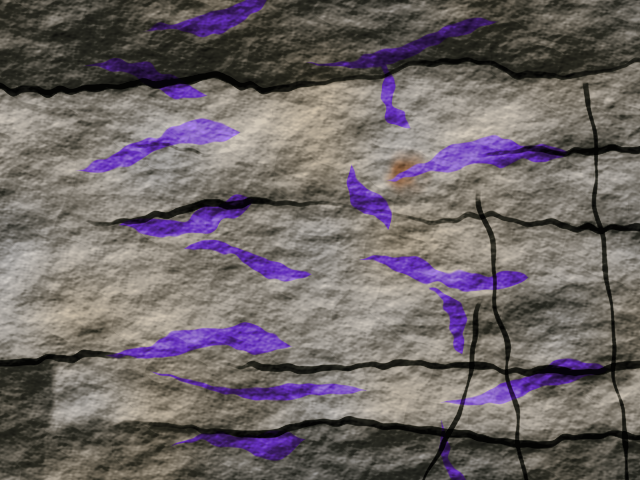
Reproduce this texture procedurally as a WebGL 1 fragment shader.

```glsl
precision highp float;
// Weathered layered rock face with torn strips of violet paint.
// Value noise and cellular facets form a relief lit from the upper left;
// looped beds and joints crack it, and looped tapered strokes carry the paint.

uniform vec2 u_resolution;

const vec3 STONE_DARK = vec3(0.16, 0.16, 0.13);
const vec3 STONE_MID = vec3(0.41, 0.39, 0.35);
const vec3 STONE_LIGHT = vec3(0.63, 0.61, 0.58);
const vec3 PAINT_DARK = vec3(0.21, 0.10, 0.36);
const vec3 PAINT_MID = vec3(0.38, 0.17, 0.74);
const vec3 PAINT_LIGHT = vec3(0.57, 0.44, 0.80);
const vec3 RUST = vec3(0.42, 0.25, 0.12);
const vec2 LIGHT_STEP = vec2(-0.0018, 0.0036);
const float SLAB_TONE = 0.84;
const float RELIEF_GAIN = 17.0;
const float BED_SPACING = 0.15;
const float LOWEST_BED = 0.09;
const float PAINT_SHADE = 0.25;

float hash(vec2 p) {
  return fract(sin(dot(p, vec2(127.1, 311.7))) * 4375.85);
}

float noise(vec2 p) {
  vec2 cell = floor(p);
  vec2 f = fract(p);
  f = f * f * (3.0 - 2.0 * f);
  float low = mix(hash(cell), hash(cell + vec2(1.0, 0.0)), f.x);
  float high = mix(hash(cell + vec2(0.0, 1.0)), hash(cell + 1.0), f.x);
  return mix(low, high, f.y);
}

// Distance to the nearest scattered point
float cellular(vec2 p) {
  vec2 cell = floor(p);
  float nearest = 2.0;
  for (int y = -1; y <= 1; y++) {
    for (int x = -1; x <= 1; x++) {
      vec2 c = cell + vec2(float(x), float(y));
      vec2 point = c + vec2(hash(c), hash(c + 37.3));
      nearest = min(nearest, distance(p, point));
    }
  }
  return nearest;
}

// Rock height: chipped facets plus ever finer roughness
float relief(vec2 p) {
  vec2 q = p * vec2(5.0, 7.5);
  float height = 0.1 * cellular(q * 2.2 + 0.8 * noise(q * 3.0));
  float amplitude = 0.5;
  for (int i = 0; i < 6; i++) {
    height += amplitude * noise(q);
    q = mat2(1.76, 0.95, -0.95, 1.76) * q + 11.3;
    amplitude *= 0.5;
  }
  return height;
}

// Height of a wavering bed line at x
float bedLine(float x, float bed) {
  float wave = 0.018 * sin(3.0 * x + bed * 2.1) + 0.008 * sin(11.0 * x + bed * 4.7);
  float ragged = 0.03 * noise(vec2(x * 9.0, bed * 7.0)) + 0.012 * noise(vec2(x * 40.0, bed));
  return LOWEST_BED + BED_SPACING * bed + wave + ragged - 0.02;
}

// Darkness of bed cracks and the shadows they cast
float bedShade(vec2 p) {
  float shade = 0.0;
  for (int i = 0; i < 6; i++) {
    float bed = float(i);
    float d = p.y - bedLine(p.x, bed);
    float major = mod(bed, 4.0) == 1.0 ? 0.25 : 0.0;
    float open = smoothstep(0.35, 0.7, noise(vec2(p.x * 2.7, bed * 5.3)) + major);
    float width = 0.005 * open * (0.4 + noise(p * 30.0));
    float crack = open * (1.0 - smoothstep(width, width + 0.004, abs(d)));
    float shadow = open * exp(-abs(d) / (d < 0.0 ? 0.022 : 0.008));
    shade += 1.1 * crack + 0.35 * shadow;
  }
  return shade;
}

// Steep joints on the right-hand side
float jointShade(vec2 p) {
  float shade = 0.0;
  for (int i = 0; i < 3; i++) {
    float n = float(i);
    float x = 0.9 + 0.2 * n + 0.3 * cos(n * 2.2) * p.y;
    x += 0.035 * (noise(vec2(p.y * 14.0, n * 9.0)) - 0.5);
    float extent = 1.0 - smoothstep(0.34, 0.38, p.y - 0.23 * n);
    float width = 0.004 * noise(vec2(p.y * 25.0, n));
    shade += extent * (1.0 - smoothstep(width, width + 0.004, abs(p.x - x)));
  }
  return shade;
}

// Coverage of torn, tapered paint strips; every fourth one is steep
float paintMask(vec2 p) {
  float mask = 0.0;
  vec2 rough = p + 0.009 * (vec2(noise(p * 45.0), noise(p * 45.0 + 19.0)) - 0.5);
  for (int i = 0; i < 16; i++) {
    float n = float(i);
    vec2 seed = vec2(n, 3.7);
    float steep = mod(n, 4.0) == 1.0 ? 1.0 : 0.0;
    vec2 centre = vec2(0.38 + 0.55 * mod(n, 2.0), 0.06 + 0.125 * floor(n / 2.0));
    centre += vec2(0.36, 0.07) * (vec2(hash(seed), hash(seed + 5.0)) - 0.5);
    float angle = mix(mix(-0.22, 0.3, hash(seed + 9.0)), -1.1, steep);
    float halfLength = mix(0.13, 0.24, hash(seed + 13.0)) * (1.0 - 0.5 * steep);
    float halfWidth = mix(0.016, 0.034, hash(seed + 17.0));
    vec2 d = rough - centre;
    vec2 q = vec2(dot(d, vec2(cos(angle), sin(angle))), dot(d, vec2(-sin(angle), cos(angle))));
    float along = q.x / halfLength;
    q.y += 0.015 * sin(3.0 * along + n);
    float taper = max(1.0 - along * along * along * along, 0.0) * (0.7 + 0.3 * along);
    float width = halfWidth * taper * (0.55 + 0.9 * noise(vec2(along * 4.0, n * 3.0)));
    mask = max(mask, 1.0 - smoothstep(-0.002, 0.002, abs(q.y) - width + 0.003));
  }
  return mask;
}

vec3 ramp(vec3 dark, vec3 mid, vec3 light, float tone) {
  vec3 c = mix(dark, mid, clamp(2.0 * tone, 0.0, 1.0));
  c = mix(c, light, clamp(2.0 * tone - 1.0, 0.0, 1.0));
  return c * (1.0 + 0.9 * clamp(tone, -1.0, 0.0) + 0.45 * clamp(tone - 1.0, 0.0, 0.6));
}

void main() {
  vec2 p = gl_FragCoord.xy / u_resolution.y;
  float patches = noise(p * vec2(4.0, 7.0) + 2.0);

  // Weathered dark layers above, below and at the lower left
  float top = smoothstep(-0.01, 0.01, p.y - bedLine(p.x, 5.0));
  float base = 1.0 - smoothstep(-0.01, 0.01, p.y - bedLine(p.x, 0.0));
  float recess = 1.0 - smoothstep(-0.01, 0.01, p.y - bedLine(p.x, 1.0));
  recess *= 1.0 - smoothstep(0.11, 0.14, p.x + 0.05 * noise(p * 12.0));
  float weathered = max(top, max(0.75 * base, recess));

  // Tone from lighting, grain, patches and cracks
  float slope = relief(p) - relief(p + LIGHT_STEP);
  float tone = SLAB_TONE - 0.66 * weathered + RELIEF_GAIN * slope;
  tone += 0.35 * (patches - 0.5) + 0.22 * (noise(p * 170.0) - 0.5);
  tone -= 0.2 * smoothstep(1.0, 1.2, p.x) * (1.0 - top);
  tone -= bedShade(p) + 1.1 * jointShade(p);

  // Stone, a rust stain, then paint over both
  vec3 color = ramp(STONE_DARK, STONE_MID, STONE_LIGHT, tone);
  color *= mix(vec3(1.04, 1.0, 0.93), vec3(0.98, 1.0, 1.04), noise(p * 6.0 + 8.0));
  float stain = 1.0 - smoothstep(0.02, 0.06, distance(p, vec2(0.85, 0.64)));
  color = mix(color, RUST * (0.6 + 0.6 * tone), 0.8 * stain * noise(p * 40.0));
  vec3 paint = ramp(PAINT_DARK, PAINT_MID, PAINT_LIGHT, tone - PAINT_SHADE);
  gl_FragColor = vec4(mix(color, paint, 0.96 * paintMask(p)), 1.0);
}
```
